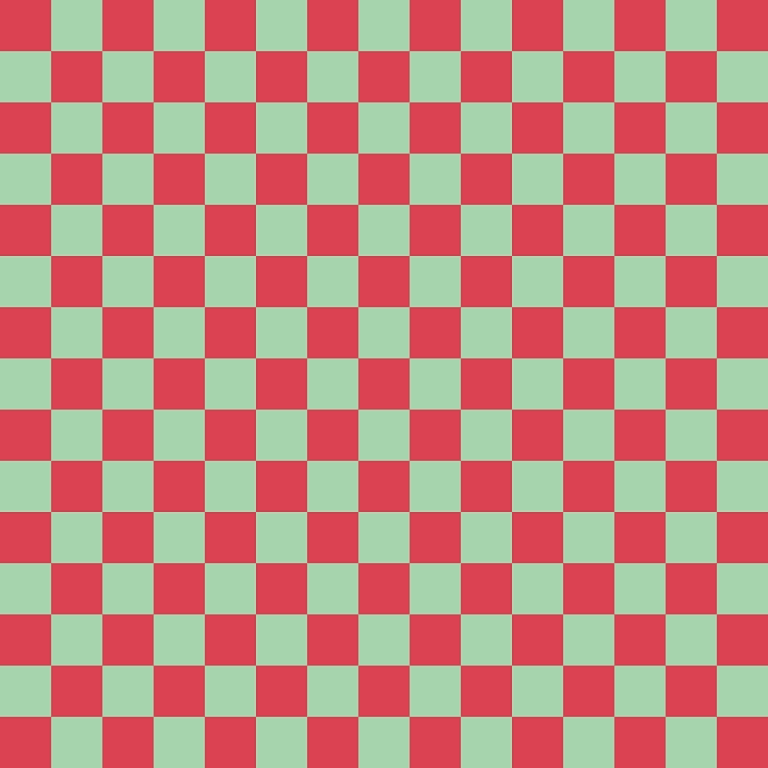
Reproduce this pattern procedurally as a Shadertoy shader.

```glsl
// A two-colour checkerboard of flat red and green squares.
// A signed distance to the nearest cell border gives smooth edges and a thin
// fringe along each join: darker on the red side, paler on the green side.

const float CELLS = 15.0;          // squares across and down
const float FRINGE_WIDTH = 0.032;  // in cells, on each side of a join
const vec3 RED = vec3(0.86, 0.26, 0.32);
const vec3 GREEN = vec3(0.65, 0.83, 0.68);
const vec3 RED_FRINGE = vec3(0.72, 0.29, 0.31);
const vec3 GREEN_FRINGE = vec3(0.78, 0.80, 0.69);

// Distance in cells to the nearest inner grid line; the canvas rim has none.
float gridDistance(vec2 p) {
    vec2 nearestLine = clamp(round(p), 1.0, CELLS - 1.0);
    vec2 d = abs(p - nearestLine);
    return min(d.x, d.y);
}

// -1 on red squares, +1 on green squares; the corner squares are red.
float checkerSign(vec2 p) {
    vec2 cell = floor(p);
    return 2.0 * mod(cell.x + cell.y, 2.0) - 1.0;
}

// Edge ramp one pixel wide.
float coverage(float d, float pixel) {
    return clamp(d / pixel + 0.5, 0.0, 1.0);
}

void mainImage(out vec4 fragColor, in vec2 fragCoord) {
    vec2 p = CELLS * fragCoord / iResolution.xy;
    float pixel = CELLS / min(iResolution.x, iResolution.y);

    float d = gridDistance(p);
    float green = coverage(checkerSign(p) * d, pixel);
    float fringe = coverage(FRINGE_WIDTH - d, pixel);

    // Flat squares, then the fringe over their joins
    vec3 fill = mix(RED, GREEN, green);
    vec3 join = mix(RED_FRINGE, GREEN_FRINGE, green);
    fragColor = vec4(mix(fill, join, fringe), 1.0);
}
```
